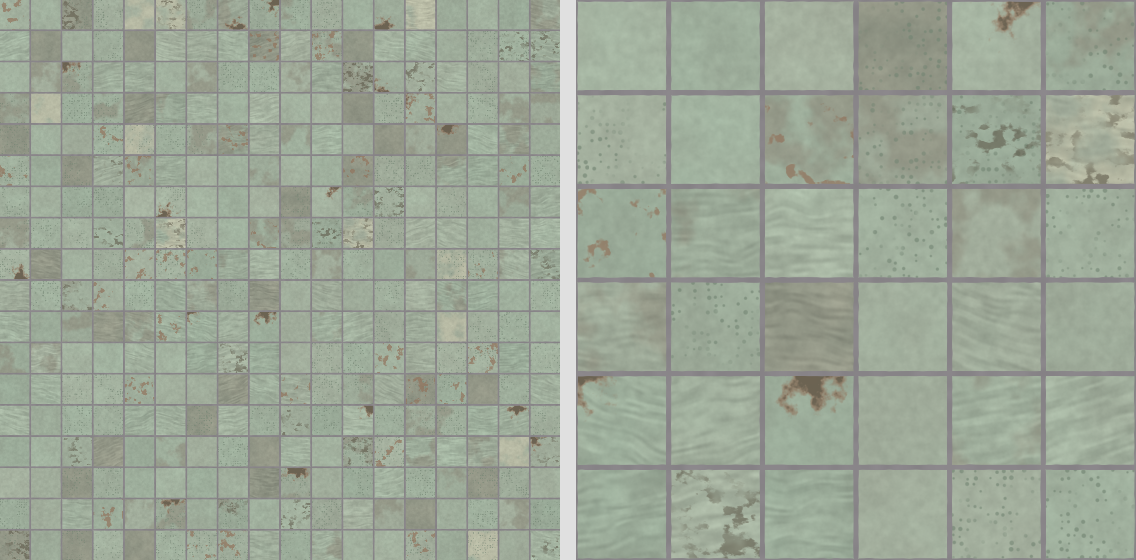
Left: the whole. Right: its middle third, enlarged.
This texture is drawn by a Shadertoy shader. Its source:

```glsl
const float TILES = 17.94;
const float GROUT_WIDTH = 0.055;
const vec3 GROUT = vec3(0.535, 0.52, 0.535);
const vec3 SAGE = vec3(0.645, 0.69, 0.62);
const vec3 MINT = vec3(0.61, 0.685, 0.61);
const vec3 TAUPE = vec3(0.555, 0.56, 0.50);
const vec3 CREAM = vec3(0.71, 0.72, 0.635);
const vec3 PIT = vec3(0.45, 0.52, 0.45);
const vec3 RUST = vec3(0.57, 0.45, 0.36);
const vec3 SOOT = vec3(0.37, 0.35, 0.29);

float hash(vec2 p, float seed) {
    vec3 q = fract(vec3(p.xyx + seed * 7.31) * vec3(0.1031, 0.1030, 0.0973));
    q += dot(q, q.yzx + 33.33);
    return fract((q.x + q.y) * q.z);
}

float noise(vec2 p, float seed) {
    vec2 i = floor(p), f = fract(p);
    f = f * f * (3.0 - 2.0 * f);
    float low = mix(hash(i, seed), hash(i + vec2(1, 0), seed), f.x);
    float high = mix(hash(i + vec2(0, 1), seed), hash(i + 1.0, seed), f.x);
    return mix(low, high, f.y);
}

float fbm(vec2 p, float seed) {
    float sum = 0.0, amp = 0.533;
    for (int i = 0; i < 4; i++) {
        sum += amp * noise(p, seed);
        p = mat2(1.6, 1.2, -1.2, 1.6) * p + 3.7;
        amp *= 0.5;
    }
    return sum;
}

// Scattered small round pits, one candidate per cell
float pits(vec2 p, float density, float seed, float blur) {
    vec2 cell = floor(p);
    vec2 centre = 0.5 + 0.4 * (vec2(hash(cell, seed), hash(cell, seed + 1.0)) - 0.5);
    float radius = mix(0.14, 0.32, hash(cell, seed + 2.0));
    float present = step(hash(cell, seed + 3.0), density);
    return present * (1.0 - smoothstep(radius - blur, radius + blur, length(fract(p) - centre)));
}

// Wavy brushed grooves at a slight angle
float grooves(vec2 p, float angle, float seed) {
    float c = cos(angle), s = sin(angle);
    p = mat2(c, s, -s, c) * p;
    p.y += 0.12 * noise(p * 3.0, seed);
    return noise(p * vec2(4.0, 24.0), seed + 1.0) - 0.5;
}

// Ragged stain spreading from one point of the tile
float stain(vec2 local, vec2 origin, float reach, float ragged) {
    return smoothstep(reach, reach * 0.45, length(local - origin) + 0.9 * (ragged - 0.5));
}

vec3 tileColor(vec2 id, vec2 local, float blur) {
    vec2 p = local + id * 5.0;
    float kind = hash(id, 1.0);
    float finish = hash(id, 2.0);
    float cloud = fbm(p * 2.5, 3.0);
    float grain = fbm(p * 13.0, 4.0);

    // Glaze tone and soft mottling
    vec3 color = mix(SAGE, MINT, 0.75 * hash(id, 5.0) + 0.5 * (cloud - 0.5));
    color *= 0.965 + 0.06 * hash(id, 6.0);
    float taupe = step(kind, 0.10);
    float cream = step(0.96, kind);
    float partial = step(0.10, kind) * step(kind, 0.24);
    color = mix(color, TAUPE, taupe * (0.78 + 0.4 * (cloud - 0.5)));
    color = mix(color, TAUPE, partial * 0.8 * smoothstep(0.4, 0.7, cloud));
    color = mix(color, CREAM, cream * smoothstep(0.2, 0.6, cloud));
    color *= 1.0 + (0.10 + 0.12 * taupe) * (cloud - 0.5) + 0.11 * (grain - 0.5);

    // Surface finish: pitted, brushed or smooth
    float pitted = step(finish, 0.36);
    float brushed = step(0.36, finish) * step(finish, 0.62);
    float dots = pits(p * 13.0, 0.42, 7.0, max(0.12, blur * 13.0));
    color = mix(color, PIT, pitted * dots * smoothstep(0.25, 0.6, fbm(p * 3.0, 8.0)) * 0.65);
    float angle = 0.7 * (hash(id, 9.0) - 0.5);
    color *= 1.0 + brushed * 0.14 * grooves(p, angle, 10.0);

    // Dark scuffs on a few tiles
    float scuffed = step(0.93, hash(id, 11.0));
    float scuff = smoothstep(0.52, 0.68, fbm(p * vec2(8.0, 11.0), 12.0));
    color = mix(color, SOOT, scuffed * scuff * smoothstep(0.3, 0.65, cloud) * 0.6);

    // Rust and soot at a tile edge
    float worn = step(0.935, hash(id, 13.0));
    vec2 origin = vec2(hash(id, 14.0), step(0.5, hash(id, 15.0)));
    float ragged = fbm(p * 7.0, 16.0);
    color = mix(color, RUST, worn * 0.75 * stain(local, origin, 0.38, ragged));
    color = mix(color, SOOT, worn * 0.75 * stain(local, origin, 0.24, ragged));
    float flecked = step(0.92, hash(id, 17.0));
    float fleck = smoothstep(0.62, 0.72, fbm(p * 6.0, 18.0));
    return mix(color, RUST, flecked * fleck * 0.7);
}

void mainImage(out vec4 fragColor, in vec2 fragCoord) {
    vec2 grid = (fragCoord / iResolution.xy - 0.5) * TILES + 9.0;
    float pixel = TILES / iResolution.y;
    vec2 id = floor(grid), local = fract(grid);

    // Grout joints with slightly uneven tile edges
    vec2 toEdge = 0.5 - abs(local - 0.5);
    float edge = min(toEdge.x, toEdge.y) + 0.008 * (noise(grid * 14.0, 20.0) - 0.5);
    float halfWidth = 0.5 * GROUT_WIDTH;
    float tile = smoothstep(halfWidth - 0.5 * pixel, halfWidth + 0.5 * pixel, edge);
    vec3 grout = GROUT * (0.97 + 0.06 * noise(grid * 9.0, 21.0));

    vec3 color = mix(grout, tileColor(id, local, 0.5 * pixel), tile);
    fragColor = vec4(color, 1.0);
}
```
